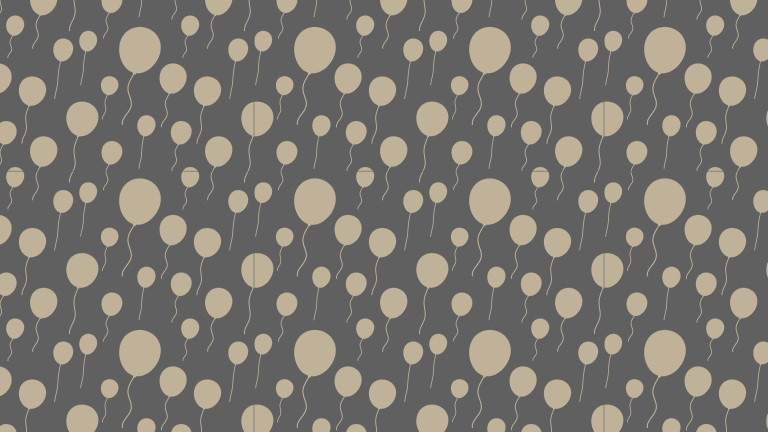
This pattern is drawn by a WebGL 2 fragment shader. Its source:

```glsl
#version 300 es
precision highp float;

uniform vec2 u_resolution;
out vec4 fragColor;

// Lengths are in design units; the canvas is CANVAS_HEIGHT of them tall.
const float CANVAS_HEIGHT = 432.0;
const vec2 TILE = vec2(175.0, 151.5);
const vec2 WRAP_MARGIN = vec2(90.0, 30.0);
const vec3 SLATE = vec3(0.377, 0.377, 0.377);
const vec3 SAND = vec3(0.75, 0.70, 0.60);

const float TILT = 0.22;
const float TAPER = 0.10;
const float KNOT_SIZE = 0.08;
const float WAVE_RATE = 7.3;
const float STRING_BASE = 0.28;
const float STRING_GROWTH = 0.012;

const vec2 SEAM_ORIGIN = vec2(254.0, 171.2);
const float SEAM_HALF_WIDTH = 0.4;
const float SEAM_STRENGTH = 0.75;

// Centre x, y and radii x, y of each balloon in the tile.
const int COUNT = 12;
const vec4 BALLOONS[COUNT] = vec4[COUNT](
    vec4(139.5, 50.2, 20.6, 23.3), vec4(172.8, 78.6, 13.4, 15.2),
    vec4(207.2, 91.2, 13.5, 14.7), vec4(63.0, 50.0, 9.8, 11.5),
    vec4(88.0, 41.2, 8.8, 10.4), vec4(109.5, 85.7, 8.7, 9.5),
    vec4(82.0, 119.0, 15.9, 17.4), vec4(146.2, 125.8, 9.0, 10.6),
    vec4(181.0, 132.8, 10.3, 11.8), vec4(43.4, 151.6, 13.5, 15.3),
    vec4(111.7, 152.8, 10.3, 11.8), vec4(190.0, 177.2, 8.9, 10.2));

// String end x, y from the balloon centre, then wave height.
const vec3 STRINGS[COUNT] = vec3[COUNT](
    vec3(-17.0, 74.7, 4.5), vec3(-11.3, 48.7, 2.8),
    vec3(-10.2, 52.5, 1.8), vec3(-8.3, 49.0, 0.5),
    vec3(-7.3, 44.0, 0.5), vec3(-7.0, 33.7, 1.5),
    vec3(-12.5, 63.5, 2.4), vec3(-7.2, 43.0, 0.5),
    vec3(-9.0, 38.3, 2.2), vec3(-10.6, 48.7, 2.8),
    vec3(-8.0, 37.3, 2.2), vec3(-7.0, 32.3, 2.0));

float coverage(float distanceInside, float pixel) {
    return clamp(distanceInside / pixel + 0.5, 0.0, 1.0);
}

// Area-true coverage, so lines thinner than a pixel fade evenly.
float lineCoverage(float d, float halfWidth, float pixel) {
    return coverage(d + halfWidth, pixel) - coverage(d - halfWidth, pixel);
}

// Tilted egg, narrower towards the knot; y points down.
float balloonDistance(vec2 d, vec2 radii) {
    float c = cos(TILT), s = sin(TILT);
    vec2 q = vec2(c * d.x + s * d.y, c * d.y - s * d.x) / radii;
    q.x /= 1.0 - TAPER * clamp(q.y, -1.5, 1.5);
    return (length(q) - 1.0) * radii.x;
}

float stringX(float t, vec2 start, vec3 cord) {
    float envelope = (0.5 + t) * (1.0 - t * t * t * t);
    return mix(start.x, cord.x, t) - cord.z * envelope * sin(WAVE_RATE * t);
}

float stringCoverage(vec2 d, vec2 start, vec3 cord, float halfWidth, float pixel) {
    float span = cord.y - start.y;
    float t = clamp((d.y - start.y) / span, 0.0, 1.0);
    float x = stringX(t, start, cord);
    float slope = (stringX(t + 0.01, start, cord) - x) / (0.01 * span);
    float across = (d.x - x) * inversesqrt(1.0 + slope * slope);
    float ends = coverage(d.y - start.y, pixel) * coverage(cord.y - d.y, pixel);
    return lineCoverage(across, halfWidth, pixel) * ends;
}

void main() {
    float pixel = CANVAS_HEIGHT / u_resolution.y;
    vec2 p = gl_FragCoord.xy * pixel;
    p.y = CANVAS_HEIGHT - p.y;

    // Balloons, knots and strings
    float ink = 0.0;
    for (int i = 0; i < COUNT; i++) {
        vec2 radii = BALLOONS[i].zw;
        vec2 d = mod(p - BALLOONS[i].xy + WRAP_MARGIN, TILE) - WRAP_MARGIN;
        vec2 knot = radii.y * vec2(-sin(TILT), cos(TILT));
        float body = min(balloonDistance(d, radii),
                         length(d - knot) - KNOT_SIZE * radii.x);
        float halfWidth = STRING_BASE + STRING_GROWTH * radii.x;
        ink = max(ink, coverage(-body, pixel));
        ink = max(ink, stringCoverage(d, knot, STRINGS[i], halfWidth, pixel));
    }

    // Hairline seams on every second tile edge
    vec2 period = 2.0 * TILE;
    vec2 seam = mod(p - SEAM_ORIGIN + TILE, period) - TILE;
    float hairline = max(lineCoverage(seam.x, SEAM_HALF_WIDTH, pixel),
                         lineCoverage(seam.y, SEAM_HALF_WIDTH, pixel));
    ink *= 1.0 - SEAM_STRENGTH * hairline;

    fragColor = vec4(mix(SLATE, SAND, ink), 1.0);
}
```
